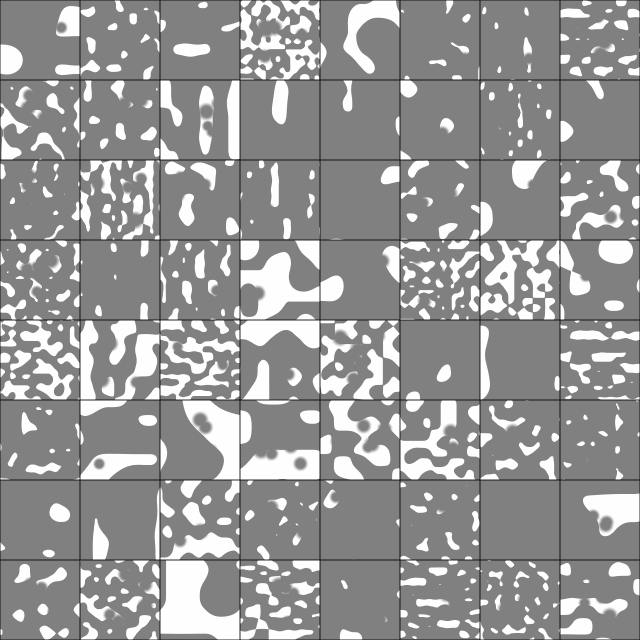
A three.js fragment shader for this pattern:

```glsl
varying vec2 vUv;

const float TILES = 8.0;
const float LINE_WIDTH = 0.0104; // in tile widths
const int MAX_SPOTS = 6;
const vec3 GROUND = vec3(0.5);
const vec3 BLOB = vec3(0.995);
const vec3 LINE = vec3(0.0);

float hash(vec2 p) {
  vec3 q = fract(vec3(p.xyx) * 0.1031);
  q += dot(q, q.yzx + 33.33);
  return fract((q.x + q.y) * q.z);
}

// Independent random value per tile and channel
float tileRandom(vec2 tile, float channel) {
  return hash(tile * 7.31 + vec2(channel * 13.7, channel * 5.9) + 3.0);
}

// Gradient in one of eight directions, stretched along an axis
vec2 latticeGradient(vec2 node, vec2 stretch) {
  float angle = floor(hash(node) * 8.0) * 0.785398;
  return vec2(cos(angle), sin(angle)) * stretch;
}

float gradientNoise(vec2 p, vec2 stretch) {
  vec2 node = floor(p);
  vec2 f = p - node;
  vec2 w = f * f * f * (f * (f * 6.0 - 15.0) + 10.0);
  vec2 e = vec2(1.0, 0.0);
  float a = dot(latticeGradient(node, stretch), f);
  float b = dot(latticeGradient(node + e.xy, stretch), f - e.xy);
  float c = dot(latticeGradient(node + e.yx, stretch), f - e.yx);
  float d = dot(latticeGradient(node + e.xx, stretch), f - e.xx);
  return mix(mix(a, b, w.x), mix(c, d, w.x), w.y);
}

// Axis bias that makes some tiles run in horizontal or vertical bands
vec2 bandStretch(float pick) {
  if (pick < 0.2) return vec2(0.3, 1.2);
  if (pick > 0.82) return vec2(1.2, 0.3);
  return vec2(1.0);
}

// Noise cut at a level, smoothed over one pixel by its local slope
float blobMask(vec2 p, float level, vec2 stretch, float pixel) {
  float value = gradientNoise(p, stretch);
  float dx = gradientNoise(p + vec2(pixel, 0.0), stretch) - value;
  float dy = gradientNoise(p + vec2(0.0, pixel), stretch) - value;
  float slope = max(length(vec2(dx, dy)), 0.0001);
  return clamp((value - level) / slope + 0.5, 0.0, 1.0);
}

// Soft round spots that wear the blobs away
float spotMask(vec2 p, vec2 tile) {
  float count = floor(tileRandom(tile, 4.0) * float(MAX_SPOTS + 1));
  float mask = 0.0;
  for (int i = 0; i < MAX_SPOTS; i++) {
    float k = float(i);
    vec2 center = 0.2 + 0.62 * vec2(tileRandom(tile, 10.0 + k), tileRandom(tile, 20.0 + k));
    float radius = mix(0.085, 0.13, tileRandom(tile, 30.0 + k));
    float spot = 1.0 - smoothstep(radius * 0.45, radius, length(p - center));
    mask = max(mask, spot * step(k + 0.5, count));
  }
  return mask;
}

// Share of the pixel covered by a line centred on each tile border
float lineCoverage(float x, float width, float pixel) {
  float d = x - floor(x + 0.5);
  float h = width * 0.5;
  return (clamp(d + pixel * 0.5, -h, h) - clamp(d - pixel * 0.5, -h, h)) / pixel;
}

void main() {
  vec2 grid = vUv * TILES;
  vec2 pixel = max(fwidth(grid), vec2(0.00001));
  vec2 tile = floor(grid);
  vec2 local = grid - tile;

  // Scale, amount and direction of the blobs in this tile
  float scale = mix(1.7, 8.5, pow(tileRandom(tile, 1.0), 1.4));
  float level = mix(0.0, 0.36, tileRandom(tile, 2.0));
  vec2 stretch = bandStretch(tileRandom(tile, 3.0));
  vec2 offset = tile * 37.0 + tileRandom(tile, 5.0);

  float blobs = blobMask(local * scale + offset, level, stretch, pixel.x * scale);
  blobs *= 1.0 - spotMask(local, tile);
  vec3 color = mix(GROUND, BLOB, blobs);

  // Grid lines
  float across = lineCoverage(grid.x, LINE_WIDTH, pixel.x);
  float up = lineCoverage(grid.y, LINE_WIDTH, pixel.y);
  color = mix(color, LINE, 1.0 - (1.0 - across) * (1.0 - up));

  gl_FragColor = vec4(color, 1.0);
}
```
